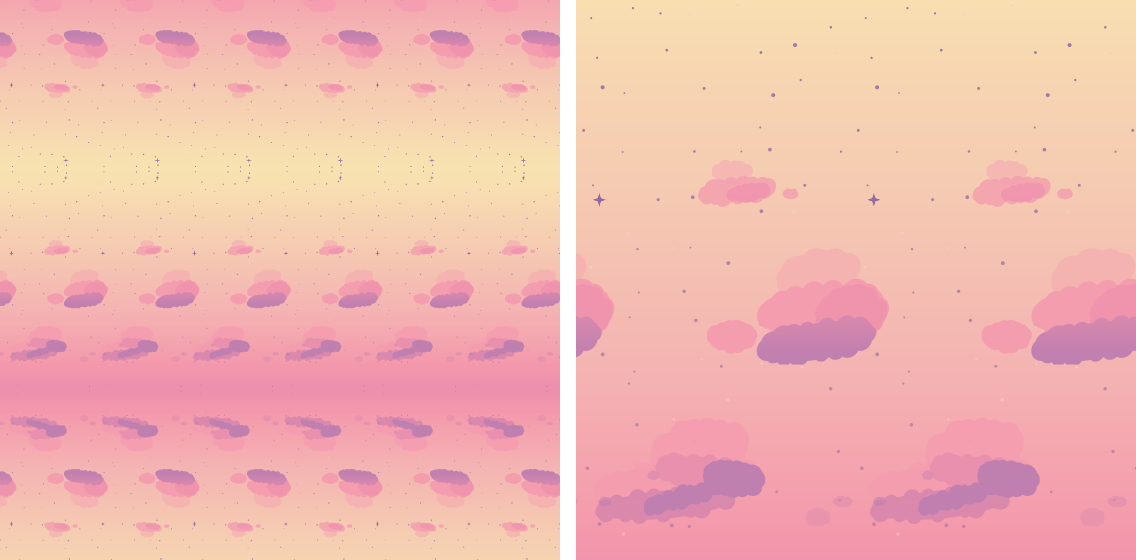
Left, the full canvas; right, a detail of the centre.
This pattern is drawn by a WebGL 1 fragment shader. Its source:

```glsl
precision highp float;
// Pastel sunset sky: a column of three cloud kinds and dark specks, repeated
// across and mirrored up and down. Clouds are layers of ellipses rimmed with
// round bumps; the sky is a gradient from cream to rose between mirror lines.
uniform vec2 u_resolution;

#define CANVAS 1152.0        // design units over the canvas height
#define TILE 188.25          // width of one repeat
#define HALF_HEIGHT 451.5    // from cream mirror line to rose mirror line
#define SHIFT vec2(384.0, 348.0)  // position of the first repeat
#define CREAM_LINE 36.0      // height of the cream line above design zero
#define SPECK_GRID 8.0       // speck cells across one repeat
#define PLUM vec3(0.75, 0.50, 0.69)
#define MAUVE vec3(0.85, 0.535, 0.68)
#define ROSE vec3(0.94, 0.575, 0.68)
#define PINK vec3(0.955, 0.615, 0.685)
#define BLUSH vec3(0.958, 0.695, 0.695)
#define SPECK vec3(0.54, 0.38, 0.62)

float pixelSize;

float hash(vec2 p) {
  vec3 q = fract(p.xyx * vec3(0.1031, 0.1030, 0.0973));
  q += dot(q, q.yzx + 33.33);
  return fract((q.x + q.y) * q.z);
}

// Offset from a centre, repeated across.
vec2 fromCentre(vec2 p, vec2 centre) {
  p -= centre;
  p.x = mod(p.x + 0.5 * TILE, TILE) - 0.5 * TILE;
  return p;
}

// Distance to a tilted ellipse with bumps set around its rim.
float lump(vec2 p, vec2 centre, vec2 radii, float bump, float tilt) {
  p = fromCentre(p, centre);
  p.y -= tilt * p.x;
  vec2 core = radii + 0.45 * bump;
  float d = (length(p / core) - 1.0) * min(core.x, core.y);
  for (int i = 0; i < 17; i++) {
    float k = float(i);
    float h = hash(vec2(k, centre.x + centre.y));
    float angle = (k + 0.6 * h) * 6.28318 / 17.0;
    vec2 rim = radii * vec2(cos(angle), sin(angle));
    d = min(d, length(p - rim) - bump * mix(0.65, 1.05, h));
  }
  return d;
}

void paint(inout vec3 col, vec3 ink, float d, float alpha) {
  col = mix(col, ink, alpha * clamp(0.5 - d / pixelSize, 0.0, 1.0));
}

vec3 sky(float t) {
  vec3 c = mix(vec3(0.973, 0.886, 0.690), vec3(0.962, 0.805, 0.700), smoothstep(-0.02, 0.36, t));
  c = mix(c, vec3(0.955, 0.705, 0.700), clamp((t - 0.33) / 0.31, 0.0, 1.0));
  c = mix(c, vec3(0.955, 0.600, 0.675), clamp((t - 0.64) / 0.25, 0.0, 1.0));
  return mix(c, vec3(0.925, 0.565, 0.680), smoothstep(0.87, 1.0, t));
}

// Jittered dots, thinning out towards the rose line.
void specks(inout vec3 col, vec2 p, float t) {
  vec2 g = vec2(mod(p.x, TILE), p.y) * SPECK_GRID / TILE;
  vec2 id = floor(g);
  vec2 spot = 0.15 + 0.7 * vec2(hash(id + 3.7), hash(id + 51.3));
  float d = length(g - id - spot) * TILE / SPECK_GRID;
  float size = mix(0.55, 1.35, hash(id + 17.9));
  float shown = step(hash(id + 80.1), mix(0.62, 0.3, t));
  vec3 ink = mix(SPECK, vec3(0.97, 0.80, 0.78), step(0.8, hash(id + 29.4)));
  paint(col, ink, d - size, shown * mix(0.9, 0.35, t));
}

float sparkle(vec2 p, vec2 centre, float reach) {
  vec2 a = abs(fromCentre(p, centre));
  return (min(3.0 * a.x + a.y, a.x + 3.0 * a.y) - reach) * 0.45;
}

void smallCloud(inout vec3 col, vec2 p) {
  paint(col, BLUSH, lump(p, vec2(107.0, 118.0), vec2(10.0, 4.0), 5.0, 0.0), 0.8);
  paint(col, PINK, lump(p, vec2(110.0, 131.0), vec2(22.0, 5.0), 6.0, -0.1), 0.8);
  paint(col, ROSE, lump(p, vec2(118.0, 132.0), vec2(12.0, 3.0), 4.0, -0.1), 0.85);
  paint(col, PINK, lump(p, vec2(147.0, 133.0), vec2(4.0, 2.0), 2.0, 0.0), 0.8);
}

void mediumCloud(inout vec3 col, vec2 p) {
  paint(col, BLUSH, lump(p, vec2(165.0, 189.0), vec2(20.0, 9.0), 10.0, -0.18), 0.9);
  paint(col, PINK, lump(p, vec2(107.0, 231.0), vec2(12.0, 6.0), 6.0, 0.0), 1.0);
  paint(col, PINK, lump(p, vec2(170.0, 213.0), vec2(36.0, 13.0), 10.0, -0.08), 1.0);
  paint(col, ROSE, lump(p, vec2(188.0, 216.0), vec2(18.0, 13.0), 8.0, -0.1), 0.9);
  float front = lump(p, vec2(166.0, 234.0), vec2(34.0, 9.0), 8.0, -0.16);
  vec3 shade = mix(MAUVE, PLUM, smoothstep(212.0, 248.0, p.y));
  paint(col, shade, max(front, p.y - 250.0), 1.0);
}

void largeCloud(inout vec3 col, vec2 p) {
  paint(col, PINK, lump(p, vec2(85.0, 308.0), vec2(26.0, 14.0), 9.0, -0.1), 0.9);
  paint(col, PINK, lump(p, vec2(68.0, 329.0), vec2(50.0, 10.0), 6.0, -0.12), 0.9);
  paint(col, mix(ROSE, MAUVE, 0.4), lump(p, vec2(87.0, 324.0), vec2(27.0, 8.0), 6.0, 0.1), 0.9);
  paint(col, MAUVE, lump(p, vec2(61.0, 346.0), vec2(43.0, 7.0), 6.0, -0.09), 0.95);
  paint(col, PLUM, lump(p, vec2(74.0, 341.0), vec2(24.0, 4.0), 5.0, -0.28), 1.0);
  paint(col, PLUM, lump(p, vec2(108.0, 328.0), vec2(15.0, 7.0), 7.0, 0.1), 1.0);
  // Loose puffs trailing to the left.
  paint(col, MAUVE, lump(p, vec2(166.0, 355.0), vec2(6.0, 4.0), 3.0, 0.0), 0.4);
  paint(col, MAUVE, lump(p, vec2(183.0, 344.0), vec2(5.0, 2.0), 2.0, 0.0), 0.5);
  paint(col, MAUVE, lump(p, vec2(53.0, 326.0), vec2(3.0, 2.0), 1.5, 0.0), 0.7);
  paint(col, PLUM, lump(p, vec2(20.0, 344.0), vec2(3.0, 2.0), 1.5, 0.0), 0.6);
}

void main() {
  pixelSize = CANVAS / u_resolution.y;
  vec2 p = vec2(gl_FragCoord.x, u_resolution.y - gl_FragCoord.y) * pixelSize - SHIFT;
  float depth = abs(mod(p.y + HALF_HEIGHT, 2.0 * HALF_HEIGHT) - HALF_HEIGHT);
  float t = depth / HALF_HEIGHT;
  p.y = depth - CREAM_LINE;

  vec3 col = sky(t);
  specks(col, p, t);
  paint(col, SPECK, sparkle(p, vec2(16.0, 137.0), 4.5), 0.9);
  paint(col, SPECK, sparkle(p, vec2(128.0, -18.0), 4.5), 0.8);
  smallCloud(col, p);
  mediumCloud(col, p);
  largeCloud(col, p);
  gl_FragColor = vec4(col, 1.0);
}
```
